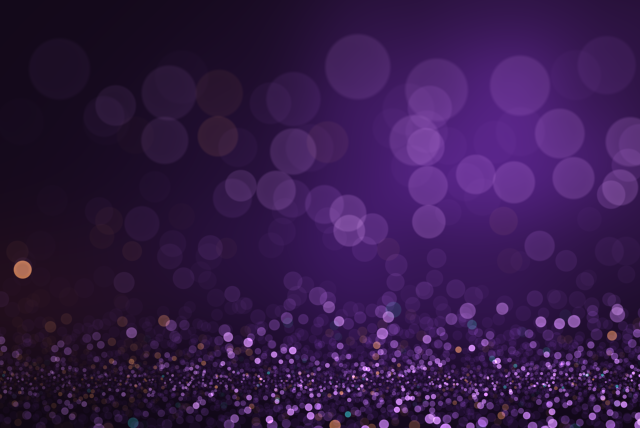
This background is drawn by a Shadertoy shader. Its source:

```glsl
// Violet bokeh over a glitter floor: a soft glow, then layered grids of discs whose
// radius grows with distance from a focal line, so sharp grains near the bottom
// open into large pale circles above. A few large foreground discs go on top.

#define FOCUS_Y 0.11        // height of the sharpest row of glitter
#define GRAIN_RADIUS 0.0024 // disc radius on the focal line
#define BLUR_RATE 0.10      // radius gained per unit away from it
#define LAYERS 8
#define FINEST_CELL 0.0055
#define CELL_GROWTH 1.6
#define GLITTER_GAIN 1.1
#define BOKEH_GAIN 0.17

const vec3 NIGHT  = vec3(0.075, 0.035, 0.10);
const vec3 VIOLET = vec3(0.19, 0.075, 0.30);
const vec3 PLUM   = vec3(0.10, 0.035, 0.18);
const vec3 LILAC  = vec3(0.76, 0.50, 0.90);
const vec3 PURPLE = vec3(0.50, 0.22, 0.82);
const vec3 AMBER  = vec3(0.95, 0.58, 0.30);
const vec3 TEAL   = vec3(0.10, 0.50, 0.52);

// Large foreground discs: centre, radius
const vec3 FOREGROUND[16] = vec3[16](
    vec3(1.02, 0.79, 0.073), vec3(1.215, 0.80, 0.070),
    vec3(0.836, 0.844, 0.076), vec3(0.395, 0.783, 0.064),
    vec3(0.385, 0.672, 0.055), vec3(0.685, 0.646, 0.054),
    vec3(0.645, 0.555, 0.046), vec3(0.813, 0.502, 0.043),
    vec3(0.816, 0.461, 0.037), vec3(0.969, 0.672, 0.059),
    vec3(1.0, 0.566, 0.046), vec3(1.308, 0.688, 0.058),
    vec3(1.201, 0.574, 0.049), vec3(1.34, 0.584, 0.049),
    vec3(1.449, 0.562, 0.042), vec3(1.002, 0.482, 0.039));

vec4 hash4(vec3 q) {
    vec4 v = fract(q.xyzx * vec4(0.1031, 0.1030, 0.0973, 0.1099));
    v += dot(v, v.wzxy + 33.33);
    return fract((v.xxyz + v.yzzw) * v.zywx);
}

float noise(vec2 p) {
    vec2 i = floor(p), f = fract(p);
    f = f * f * (3.0 - 2.0 * f);
    vec2 e = vec2(0.0, 1.0);
    return mix(mix(hash4(vec3(i, 9.0)).x, hash4(vec3(i + e.yx, 9.0)).x, f.x),
               mix(hash4(vec3(i + e.xy, 9.0)).x, hash4(vec3(i + e.yy, 9.0)).x, f.x), f.y);
}

float glow(vec2 p, vec2 centre, vec2 size) {
    vec2 d = (p - centre) / size;
    return exp(-dot(d, d));
}

// Soft-edged disc with a slightly brighter rim
float disc(vec2 p, vec2 centre, float radius) {
    float d = length(p - centre);
    float edge = max(0.07 * radius, 0.8 / iResolution.y);
    float rim = 0.88 + 0.12 * smoothstep(0.5, 1.0, d / radius);
    return rim * (1.0 - smoothstep(radius - edge, radius + edge, d));
}

// Light falls off toward the left side
float sideLight(float x) {
    return mix(0.35, 1.0, smoothstep(0.1, 0.85, x));
}

vec3 screenAdd(vec3 base, vec3 light) {
    return base + light * (1.0 - base);
}

vec3 backdrop(vec2 p) {
    float haze = 0.82 + 0.36 * noise(p * 5.0);
    vec3 col = NIGHT + haze * (VIOLET * glow(p, vec2(1.2, 0.74), vec2(0.45, 0.40))
                             + PLUM * glow(p, vec2(0.85, 0.43), vec2(0.52, 0.36)));
    col += vec3(0.05, 0.018, 0.0) * glow(p, vec2(0.0, 0.30), vec2(0.35, 0.2));
    return col * mix(0.72, 1.0, smoothstep(0.0, 0.3, p.y));
}

// One jittered grid of discs, kept only where the blur suits its cell size
vec3 discLayer(vec2 p, float cellSize, float layer) {
    vec3 light = vec3(0.0);
    vec2 home = floor(p / cellSize);
    for (int k = 0; k < 9; k++) {
        vec2 cell = home + vec2(k % 3 - 1, k / 3 - 1);
        vec4 h = hash4(vec3(cell + 17.0, layer * 7.0 + 3.0));
        vec4 g = hash4(vec3(cell + 53.0, layer * 5.0 + 41.0));
        vec2 centre = (cell + h.xy) * cellSize;
        float radius = (GRAIN_RADIUS + BLUR_RATE * abs(centre.y - FOCUS_Y)) * mix(0.7, 1.05, g.w);
        float fit = radius / cellSize;
        float upper = smoothstep(0.17, 0.36, centre.y);
        float chance = mix(0.95, 0.42, upper) * (1.0 - smoothstep(0.82, 0.98, centre.y));
        if (fit < 0.26 || fit > 0.64 || h.z > chance) continue;

        // Rare grains shine strongly; high discs stay pale
        float sparkle = 0.10 + GLITTER_GAIN * pow(h.w, 7.0);
        float strength = mix(sparkle, BOKEH_GAIN * (0.2 + h.w * h.w), upper);
        vec3 tint = mix(PURPLE, LILAC, max(upper * 0.6, pow(h.w, 4.0)));
        float warmChance = mix(0.30, 0.07, smoothstep(0.0, 0.7, centre.x));
        if (g.x < warmChance) tint = AMBER * 0.8;
        else if (g.x > 0.975) tint = TEAL;
        light += tint * strength * sideLight(centre.x) * disc(p, centre, radius);
    }
    return light;
}

void mainImage(out vec4 fragColor, in vec2 fragCoord) {
    vec2 p = fragCoord / iResolution.y;
    vec3 col = backdrop(p);

    // Scattered discs, from fine glitter to wide bokeh
    float cellSize = FINEST_CELL;
    for (int i = 0; i < LAYERS; i++) {
        col = screenAdd(col, min(discLayer(p, cellSize, float(i)), 1.0));
        cellSize *= CELL_GROWTH;
    }

    // Foreground discs: smaller ones concentrate more light
    for (int i = 0; i < FOREGROUND.length(); i++) {
        vec3 d = FOREGROUND[i];
        col = screenAdd(col, LILAC * 0.010 / d.z * sideLight(d.x) * disc(p, d.xy, d.z));
    }

    // Single amber accent at the left
    col = screenAdd(col, AMBER * 0.75 * disc(p, vec2(0.053, 0.37), 0.021));
    fragColor = vec4(clamp(col, 0.0, 1.0), 1.0);
}
```
